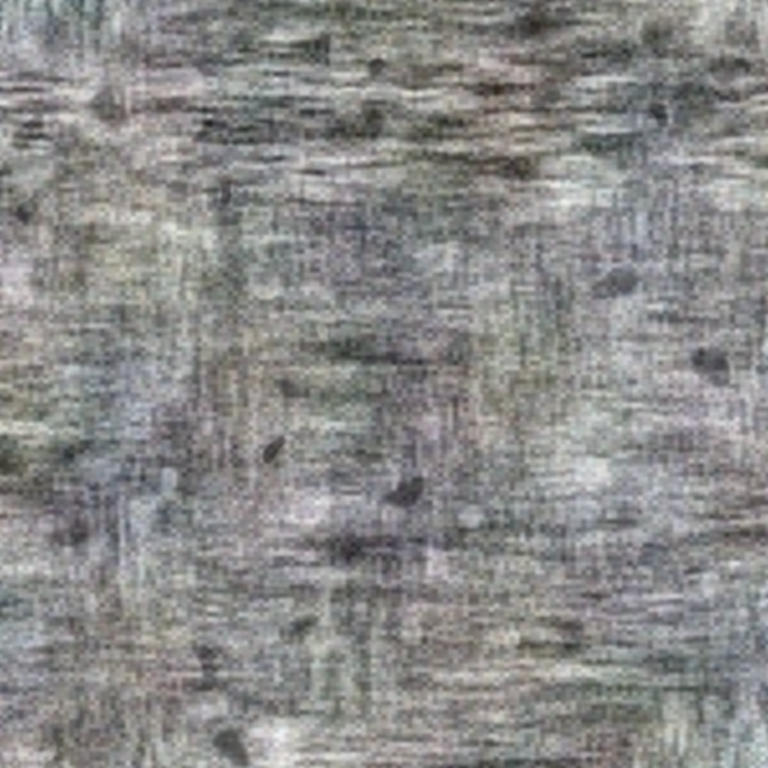
Give the GLSL for this texture, as a three.js fragment shader.

```glsl
varying vec2 vUv;

const vec3 BASE_GREY = vec3(0.537, 0.536, 0.534);
const vec3 COOL_SHIFT = vec3(-0.025, -0.003, 0.045);
const vec3 VIOLET_SHIFT = vec3(0.030, -0.022, 0.018);
const float CLOUD_CONTRAST = 0.36;
const float STREAK_CONTRAST = 0.34;
const float GRAIN_CONTRAST = 0.21;
const float PALE_STRENGTH = 0.17;
const float DARK_STRENGTH = 0.23;
const float PALE_CELLS = 10.0;
const float DARK_CELLS = 9.0;
const float THREADS = 125.0;

float hash(vec2 p) {
  vec3 q = fract(vec3(p.xyx) * 0.1031);
  q += dot(q, q.yzx + 33.33);
  return fract((q.x + q.y) * q.z);
}

// Smooth value noise, centred on zero
float noise(vec2 p) {
  vec2 cell = floor(p);
  vec2 f = fract(p);
  f = f * f * (3.0 - 2.0 * f);
  float low = mix(hash(cell), hash(cell + vec2(1.0, 0.0)), f.x);
  float high = mix(hash(cell + vec2(0.0, 1.0)), hash(cell + 1.0), f.x);
  return mix(low, high, f.y) - 0.5;
}

float clouds(vec2 p) {
  float sum = 0.0;
  float weight = 0.5;
  for (int i = 0; i < 4; i++) {
    sum += weight * noise(p);
    p = mat2(1.6, 1.2, -1.2, 1.6) * p + 17.3;
    weight *= 0.62;
  }
  return sum;
}

// Scattered ragged blots, at most one per grid cell
float blots(vec2 uv, float cells, float share, float seed) {
  vec2 warp = vec2(noise(uv * 32.0 + seed), noise(uv * 32.0 + seed + 51.0));
  vec2 p = uv * cells + warp * 0.28;
  vec2 home = floor(p);
  float cover = 0.0;
  for (int y = -1; y <= 1; y++) {
    for (int x = -1; x <= 1; x++) {
      vec2 cell = home + vec2(float(x), float(y));
      vec2 key = cell + seed;
      vec2 centre = cell + 0.15 + 0.7 * vec2(hash(key + 3.1), hash(key + 7.7));
      float radius = mix(0.14, 0.33, hash(key + 11.9));
      float stretch = mix(0.7, 1.4, hash(key + 19.3));
      float d = length((p - centre) * vec2(stretch, 1.0 / stretch));
      float blot = 1.0 - smoothstep(radius * 0.5, radius * 1.15, d);
      float strength = mix(0.55, 1.0, hash(key + 23.7));
      cover = max(cover, blot * strength * step(hash(key + 29.1), share));
    }
  }
  return cover;
}

// Fine crossed threads with wider brush strokes in both directions
float weave(vec2 uv) {
  vec2 p = uv + 0.006 * vec2(noise(uv * 24.0), noise(uv * 24.0 + 40.0));
  float across = noise(p * vec2(22.0, THREADS)) + 0.7 * noise(p * vec2(9.0, 58.0) + 5.0);
  float upright = noise(p * vec2(THREADS, 24.0) + 80.0) + 0.6 * noise(p * vec2(55.0, 10.0) + 9.0);
  float upperBand = smoothstep(0.58, 0.75, uv.y) * (1.0 - smoothstep(0.88, 0.96, uv.y));
  float lean = clamp(0.45 + 1.3 * noise(uv * 7.0 + 30.0) + 0.4 * upperBand, 0.0, 1.0);
  return mix(upright * 0.85, across * (1.0 + 0.25 * upperBand), lean);
}

void main() {
  vec2 uv = vUv;

  // Broad mottling, threads and fine grain
  float tone = CLOUD_CONTRAST * clouds(uv * 8.0 + 2.0);
  tone += 0.10 * noise(uv * vec2(5.0, 13.0) + 60.0);
  tone += STREAK_CONTRAST * weave(uv);
  tone += GRAIN_CONTRAST * noise(uv * vec2(150.0, 165.0) + 12.0);

  // Pale daubs and dark pits
  float pale = blots(uv, PALE_CELLS, 0.33, 13.0);
  float pit = blots(uv, DARK_CELLS, 0.27, 71.0);
  tone = mix(tone, tone * 0.7, max(pale, pit));
  tone += PALE_STRENGTH * pale - DARK_STRENGTH * pit * (1.0 - pale);

  // Faint cool, warm and violet tints
  float cool = 1.4 * noise(uv * 6.0 + 90.0) + 0.9 * noise(uv * 60.0 + 33.0);
  float violet = noise(uv * 9.0 + 140.0) + 0.8 * noise(uv * 75.0 + 66.0);
  vec3 colour = BASE_GREY + tone + COOL_SHIFT * cool + VIOLET_SHIFT * violet;

  gl_FragColor = vec4(clamp(colour, 0.0, 1.0), 1.0);
}
```
